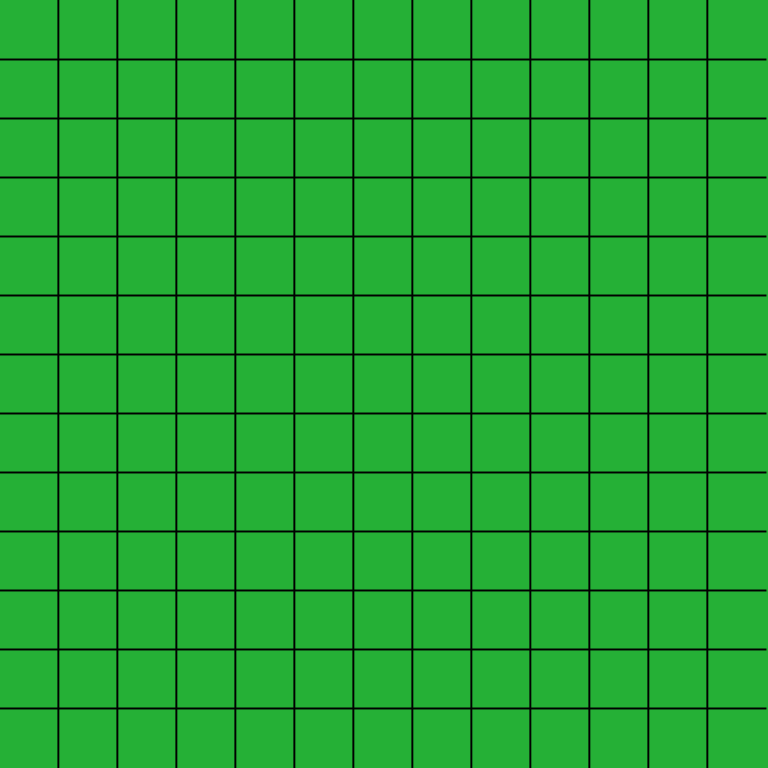
This pattern is drawn by a three.js fragment shader. Its source:

```glsl
// Flat green field ruled by a square grid of thin black lines, 12 each way.
// Each point finds its nearest line by rounding to the line spacing, and the
// ink is the exact share of the pixel that this line covers.
varying vec2 vUv;

const vec3 FIELD = vec3(0.145, 0.692, 0.212);
const vec3 INK = vec3(0.0);
const float LINES = 12.0;
const float PITCH = 0.07682;
const vec2 FIRST_LINE = vec2(0.0760, 0.0775);
const float LINE_WIDTH = 0.00254;
const float RULE_END = 0.9980;

// Signed distance to the nearest of a limited run of evenly spaced lines
float nearestLine(float x, float first, float pitch, float count) {
  float index = clamp(floor((x - first) / pitch + 0.5), 0.0, count - 1.0);
  return x - first - index * pitch;
}

// Share of a pixel covered by a band of given width centred on zero
float bandCoverage(float d, float width, float pixel) {
  float upper = min(d + 0.5 * pixel, 0.5 * width);
  float lower = max(d - 0.5 * pixel, -0.5 * width);
  return clamp((upper - lower) / pixel, 0.0, 1.0);
}

void main() {
  vec2 pixel = max(fwidth(vUv), vec2(0.00001));

  // Upright lines
  float dx = nearestLine(vUv.x, FIRST_LINE.x, PITCH, LINES);
  float upright = bandCoverage(dx, LINE_WIDTH, pixel.x);

  // Level lines, stopping just short of the right edge
  float dy = nearestLine(vUv.y, FIRST_LINE.y, PITCH, LINES);
  float level = bandCoverage(dy, LINE_WIDTH, pixel.y);
  level *= clamp((RULE_END - vUv.x) / pixel.x + 0.5, 0.0, 1.0);

  // Joint coverage, so crossings stay solid
  float ink = 1.0 - (1.0 - upright) * (1.0 - level);
  gl_FragColor = vec4(mix(FIELD, INK, ink), 1.0);
}
```
